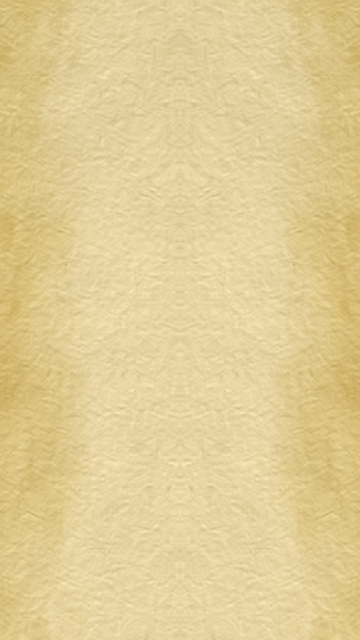
Reproduce this texture procedurally as a Shadertoy shader.

```glsl
// Aged cream parchment: mirrored embossed fibre grain with ochre stained sides.

const vec3 CREAM = vec3(0.908, 0.839, 0.645);
const vec3 STRAW = vec3(0.868, 0.778, 0.530);
const vec3 OCHRE = vec3(0.805, 0.690, 0.385);
const vec3 GRAIN_TINT = vec3(0.90, 0.95, 1.12);
const vec3 SPECK_COLOR = vec3(0.66, 0.54, 0.31);
const int SPECK_COUNT = 6;

float hash(vec2 p) {
    return fract(sin(dot(p, vec2(127.1, 311.7))) * 43758.5453);
}

float noise(vec2 p) {
    vec2 cell = floor(p);
    vec2 f = fract(p);
    f = f * f * (3.0 - 2.0 * f);
    float low = mix(hash(cell), hash(cell + vec2(1.0, 0.0)), f.x);
    float high = mix(hash(cell + vec2(0.0, 1.0)), hash(cell + 1.0), f.x);
    return mix(low, high, f.y);
}

float fbm(vec2 p) {
    float sum = 0.0;
    float amplitude = 0.5;
    for (int i = 0; i < 4; i++) {
        sum += amplitude * noise(p);
        p = p * 2.03 + 17.3;
        amplitude *= 0.5;
    }
    return sum / 0.9375;
}

// Coordinates along and across a direction.
vec2 alignTo(vec2 p, float angle) {
    vec2 dir = vec2(cos(angle), sin(angle));
    return vec2(dot(p, dir), dot(p, vec2(-dir.y, dir.x))) + 5.0;
}

// Height of the short pressed fibres, bent by a slow warp.
float fibreHeight(vec2 p) {
    vec2 bend = vec2(noise(p * 38.0), noise(p * 38.0 + 41.0)) - 0.5;
    vec2 q = p + bend * 0.014;
    float steep = noise(alignTo(q, 0.95) * vec2(72.0, 150.0));
    float shallow = noise(alignTo(q, 0.4) * vec2(90.0, 190.0));
    float crossing = noise(alignTo(q, -0.5) * vec2(95.0, 170.0));
    float fine = noise(p * 260.0);
    return steep * 0.45 + shallow * 0.32 + crossing * 0.22 + fine * 0.2;
}

// Relief lit from above.
float emboss(vec2 p, vec2 lightStep) {
    return fibreHeight(p) - fibreHeight(p + lightStep);
}

// Short dark hairs where the noise crosses its middle value.
float creases(vec2 p) {
    float line = abs(noise(alignTo(p, 0.85) * vec2(45.0, 80.0)) - 0.5);
    float broken = smoothstep(0.55, 0.75, noise(p * 60.0 + 9.0));
    return (1.0 - smoothstep(0.0, 0.12, line)) * broken;
}

// Brown staining that gathers at the sides, strongest below the middle.
float sideStain(vec2 p, float side, float height) {
    float cloud = fbm(p * vec2(11.0, 7.0) + 3.0) - 0.5;
    float band = exp(-pow((height - 0.32) / 0.22, 2.0));
    float spread = smoothstep(0.3, 1.2, side + cloud * 0.5);
    float streak = smoothstep(0.5, 0.8, fbm(p * vec2(26.0, 11.0) + 11.0));
    return spread * (0.62 + 0.42 * band) + streak * smoothstep(0.3, 1.0, side) * 0.3;
}

float specks(vec2 p, float halfWidth) {
    float mask = 0.0;
    for (int i = 0; i < SPECK_COUNT; i++) {
        float id = float(i);
        vec2 center = vec2(hash(vec2(id, 2.0)) * halfWidth, hash(vec2(id, 7.0)));
        float radius = mix(0.001, 0.002, hash(vec2(id, 5.0)));
        float dist = length((p - center) * vec2(0.8, 1.2));
        mask = max(mask, 1.0 - smoothstep(radius * 0.4, radius * 1.5, dist));
    }
    return mask;
}

vec3 paperColor(float stain) {
    vec3 color = mix(CREAM, STRAW, smoothstep(0.0, 0.6, stain));
    return mix(color, OCHRE, smoothstep(0.5, 1.15, stain));
}

void mainImage(out vec4 fragColor, in vec2 fragCoord) {
    // Fold the sheet about its vertical centre line.
    vec2 p = fragCoord / iResolution.y;
    float halfWidth = 0.5 * iResolution.x / iResolution.y;
    float height = p.y;
    p.x = abs(p.x - halfWidth);

    // Broad staining and a duller top.
    vec3 color = paperColor(sideStain(p, p.x / halfWidth, height));
    color -= vec3(0.025, 0.025, 0.028) * smoothstep(0.5, 1.0, height);
    color += (fbm(p * 18.0 + 23.0) - 0.5) * 0.045;

    // Fibre relief and fine marks.
    color += GRAIN_TINT * emboss(p, vec2(0.0014, 0.0028)) * 0.2;
    color -= GRAIN_TINT * creases(p) * 0.025;
    color = mix(color, SPECK_COLOR, specks(p, halfWidth) * 0.35);

    fragColor = vec4(clamp(color, 0.0, 1.0), 1.0);
}
```
